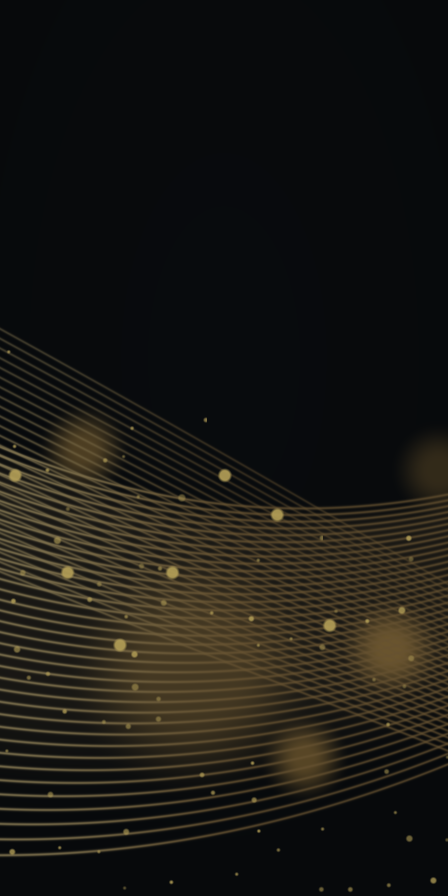
A WebGL 1 fragment shader for this background:

```glsl
precision highp float;
uniform vec2 u_resolution;

#define WAVE_LINES 36.0
#define FAN_LINES 25.0
#define LINE_WIDTH 0.0034
#define DUST_CELL 0.085
#define DUST_AMOUNT 0.55
#define LARGE_DOTS 7
#define NIGHT vec3(0.033, 0.043, 0.052)
#define BRONZE vec3(0.40, 0.32, 0.19)
#define CREAM vec3(0.50, 0.45, 0.31)
#define AMBER vec3(0.44, 0.33, 0.14)
#define SPARK vec3(0.70, 0.62, 0.34)

float hash(vec2 p) {
  return fract(sin(dot(p, vec2(127.1, 311.7))) * 43758.5453);
}

// Soft strands between two edges; t runs from 0 at the bottom to 1 at the top
float strands(float t, float height, float count, float warp) {
  float k = count * t * (1.0 - warp + warp * t);
  float density = count * (1.0 - warp + 2.0 * warp * t) / height;
  float d = abs(fract(k + 0.5) - 0.5) / max(density, 1.0);
  float width = max(LINE_WIDTH, 0.6 / u_resolution.x);
  float inside = step(-0.5, k) * step(k, count + 0.5);
  return inside * exp(-d * d / (width * width));
}

float disc(vec2 p, vec2 center, float radius, float blur) {
  return 1.0 - smoothstep(radius - blur, radius + blur, length(p - center));
}

// One jittered speck per grid cell, kept near the strands
float dust(vec2 p, float fanTop) {
  vec2 cell = floor(p / DUST_CELL);
  vec2 jitter = vec2(hash(cell), hash(cell + 17.3));
  vec2 center = (cell + 0.15 + 0.7 * jitter) * DUST_CELL;
  float radius = mix(0.003, 0.008, pow(hash(cell + 41.7), 2.0));
  float present = step(hash(cell + 73.1), DUST_AMOUNT);
  float sparse = 1.0 - smoothstep(fanTop - 0.2, fanTop + 0.12, center.y);
  present *= step(hash(cell + 9.2), sparse);
  float shine = mix(0.45, 0.9, hash(cell + 5.5));
  return present * shine * disc(p, center, radius, 0.003);
}

// Larger beads wandering from left to right
float beads(vec2 p) {
  float light = 0.0;
  for (int i = 0; i < LARGE_DOTS; i++) {
    float n = float(i);
    vec2 center = vec2(0.034 + 0.117 * n, 0.755 - 0.195 * cos(1.4 * (n - 2.0)));
    light = max(light, disc(p, center, 0.0135, 0.004));
  }
  return light;
}

void main() {
  vec2 uv = gl_FragCoord.xy / u_resolution;
  vec2 p = uv * vec2(1.0, 2.0);
  float x = p.x;

  // Edges of the curved wave and of the descending fan
  float waveTop = 0.865 + 0.30 * (x - 0.677) * (x - 0.677);
  float waveBottom = 0.091 + 0.203 * x * x;
  float fanTop = 1.266 - 0.55 * x - 0.02 * x * x;
  float fanBottom = 0.724 - 0.40 * x;
  float waveT = (p.y - waveBottom) / (waveTop - waveBottom);
  float fanT = (p.y - fanBottom) / (fanTop - fanBottom);

  // Night backdrop with a faint haze inside the wave
  vec3 color = NIGHT * (1.0 - 0.25 * length(uv - vec2(0.5, 0.6)));
  float haze = smoothstep(0.08, 0.45, waveT) * (1.0 - smoothstep(0.9, 1.02, waveT));
  color += BRONZE * 0.17 * haze;

  // Blurred lights
  color += AMBER * 0.38 * disc(p, vec2(0.43, 0.50), 0.19, 0.10);
  color += AMBER * 0.62 * disc(p, vec2(0.187, 0.997), 0.062, 0.045);
  color += AMBER * 0.38 * disc(p, vec2(0.98, 0.95), 0.068, 0.045);
  color += AMBER * 0.72 * disc(p, vec2(0.872, 0.55), 0.070, 0.050);
  color += AMBER * 0.68 * disc(p, vec2(0.68, 0.307), 0.060, 0.045);

  // Strands, paler toward the left
  vec3 strandColor = mix(CREAM, BRONZE, smoothstep(0.0, 0.6, x));
  float fan = strands(fanT, fanTop - fanBottom, FAN_LINES, 0.0);
  float wave = strands(waveT, waveTop - waveBottom, WAVE_LINES, 0.3);
  float fanShine = mix(0.62, 0.42, smoothstep(0.4, 0.9, fanT));
  float waveShine = mix(0.85, 0.68, smoothstep(0.2, 0.8, x));
  color = mix(color, strandColor, fan * fanShine);
  color = mix(color, strandColor, wave * waveShine);

  // Glittering points
  color = mix(color, SPARK, dust(p, fanTop));
  color = mix(color, SPARK, beads(p) * 0.92);
  gl_FragColor = vec4(color, 1.0);
}
```
